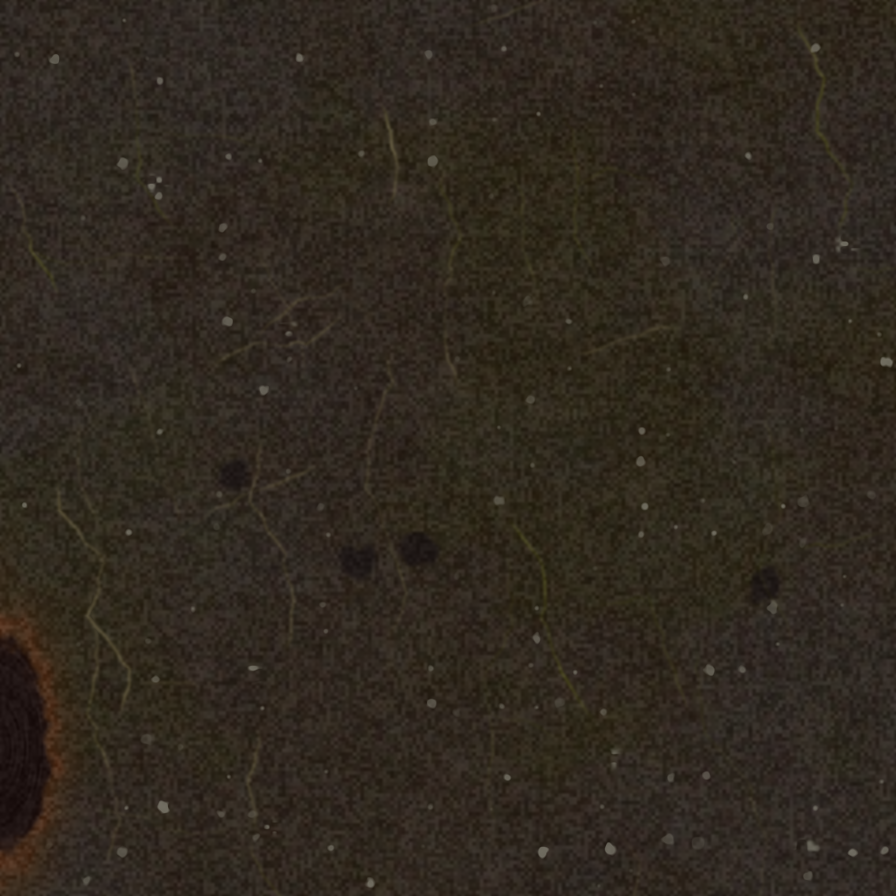
This texture is drawn by a WebGL 2 fragment shader. Its source:

```glsl
#version 300 es
precision highp float;
// Aged dark brown surface: woven grain and soft mottling, crossed by thin kinked
// cracks, with pale specks, flaked chips, dark pits and a rusty hole at the left.
// Layers are blended in order over value noise; scattered parts use hashed loops.
uniform vec2 u_resolution;
out vec4 fragColor;

const vec3 BASE = vec3(0.185, 0.152, 0.120);
const vec3 OLIVE_SHIFT = vec3(-0.002, 0.005, -0.018);
const vec3 GREY_SHIFT = vec3(0.004, 0.010, 0.020);
const vec3 CRACK = vec3(0.37, 0.335, 0.235);
const vec3 CRACK_OLIVE = vec3(0.28, 0.27, 0.12);
const vec3 SPECK = vec3(0.52, 0.51, 0.46);
const vec3 PIT = vec3(0.105, 0.080, 0.080);
const vec3 RUST = vec3(0.38, 0.205, 0.12);
const vec3 RUST_HALO = vec3(0.25, 0.17, 0.095);
const vec3 HOLE = vec3(0.115, 0.072, 0.068);
const float GRAIN_SCALE = 240.0;
const float GRAIN_AMOUNT = 0.095;
const float CRACK_WIDTH = 0.0026;
const vec2 CRACK_GRID = vec2(6.0, 4.0);
const int CROSS_CRACKS = 16;
const float SPECK_CELLS = 26.0;
const float SPECK_CHANCE = 0.20;
const int CHIPS = 8;
const int PITS = 4;
const vec2 HOLE_CENTRE = vec2(-0.002, 0.165);
const vec2 HOLE_RADII = vec2(0.060, 0.125);

float hash(vec2 p) {
  vec3 q = fract(p.xyx * 0.1031);
  q += dot(q, q.yzx + 33.33);
  return fract((q.x + q.y) * q.z);
}
vec2 hash2(vec2 p) { return vec2(hash(p), hash(p + 57.3)); }

float noise(vec2 p) {
  vec2 i = floor(p), f = fract(p);
  f = f * f * (3.0 - 2.0 * f);
  return mix(mix(hash(i), hash(i + vec2(1, 0)), f.x),
             mix(hash(i + vec2(0, 1)), hash(i + vec2(1, 1)), f.x), f.y);
}
float fbm(vec2 p) {
  return 0.5 * noise(p) + 0.3 * noise(p * 2.1 + 7.0) + 0.2 * noise(p * 4.3 + 19.0);
}

// Sideways position of a crack at distance t along it, with angular kinks
float kinkedPath(float t, float lean, float seed) {
  float s = t * 17.0 + 40.0, i = floor(s);
  float kink = mix(hash(vec2(i, seed)), hash(vec2(i + 1.0, seed)), fract(s));
  return lean * t + 0.042 * (kink - 0.5) + 0.006 * (noise(vec2(t * 75.0, seed)) - 0.5);
}

// Coverage of one crack running along y from the origin of p
float crack(vec2 p, float len, float lean, float seed) {
  float e = 0.003;
  float slope = (kinkedPath(p.y + e, lean, seed) - kinkedPath(p.y - e, lean, seed)) / (2.0 * e);
  float d = (p.x - kinkedPath(p.y, lean, seed)) / sqrt(1.0 + slope * slope);
  float ends = smoothstep(0.0, 0.03, p.y) * smoothstep(len, len - 0.03, p.y);
  float wear = 0.3 + 0.7 * noise(vec2(p.y * 38.0, seed + 5.0));
  return exp(-d * d / (CRACK_WIDTH * CRACK_WIDTH)) * ends * wear;
}

float allCracks(vec2 p) {
  float c = 0.0;
  // Long upright cracks on a jittered grid
  for (float x = 0.0; x < CRACK_GRID.x; x++)
    for (float y = 0.0; y < CRACK_GRID.y; y++) {
      vec2 id = vec2(x, y), h = hash2(id + 11.0), k = hash2(id + 83.0);
      vec2 start = (id + h - vec2(0.0, 0.5)) / CRACK_GRID;
      float strength = mix(0.22, 0.85, k.x * k.x);
      c = max(c, strength * crack(p - start, mix(0.12, 0.36, k.y), mix(-0.45, 0.15, h.y), x + y * 9.0));
    }
  // Short faint cracks running across
  for (int i = 0; i < CROSS_CRACKS; i++) {
    float s = float(i);
    vec2 h = hash2(vec2(s, 131.0)), k = hash2(vec2(s, 177.0));
    c = max(c, mix(0.15, 0.5, k.x) * crack((p - h).yx, mix(0.07, 0.2, k.y), k.x - 0.5, s + 60.0));
  }
  return c;
}

float specks(vec2 p) {
  vec2 g = p * SPECK_CELLS, id = floor(g), h = hash2(id + 211.0), k = hash2(id + 307.0);
  vec2 q = g - id - mix(vec2(0.25), vec2(0.75), h);
  float r = mix(0.04, 0.16, k.y * k.y) * (0.6 + 0.8 * noise(p * 190.0));
  return step(k.x, SPECK_CHANCE) * smoothstep(r + 0.05, r - 0.04, length(q)) * mix(0.2, 0.75, h.x);
}

void main() {
  vec2 p = gl_FragCoord.xy / u_resolution;

  // Mottled ground with fine grain and a faint weave
  float grain = noise(p * GRAIN_SCALE) - 0.5;
  float weave = noise(p * vec2(210.0, 28.0)) + noise(p * vec2(24.0, 200.0) + 31.0) - 1.0;
  float mottle = fbm(p * 22.0) - 0.5;
  vec3 chroma = vec3(noise(p * 85.0 + 3.0), noise(p * 85.0 + 41.0), noise(p * 85.0 + 77.0)) - 0.5;
  vec3 color = BASE + grain * GRAIN_AMOUNT + weave * 0.018 + mottle * 0.035 + chroma * 0.016;
  color += OLIVE_SHIFT * smoothstep(0.45, 0.7, fbm(p * 5.0 + 13.0));
  color += GREY_SHIFT * smoothstep(0.48, 0.75, fbm(p * 4.0 + 29.0));

  // Dark pits and flaked chips
  for (int i = 0; i < PITS; i++) {
    vec2 h = hash2(vec2(float(i), 401.0));
    float d = length(p - h) + 0.012 * (noise(p * 70.0) - 0.5);
    color = mix(color, PIT + grain * 0.05, 0.8 * smoothstep(0.024, 0.012, d));
  }
  float flakes = specks(p);
  for (int i = 0; i < CHIPS; i++) {
    vec2 h = hash2(vec2(float(i), 503.0));
    float size = mix(0.010, 0.026, hash(vec2(float(i), 547.0)));
    float area = smoothstep(size, size * 0.3, length((p - h) * vec2(1.0, 1.25)));
    flakes = max(flakes, 0.75 * area * smoothstep(0.5, 0.85, noise(p * vec2(115.0, 160.0) + h * 9.0)));
  }

  // Cracks, then pale fragments above them
  vec3 crackColor = mix(CRACK, CRACK_OLIVE, smoothstep(0.4, 0.65, noise(p * 5.0 + 61.0)));
  color = mix(color, crackColor + grain * 0.08, allCracks(p));
  color = mix(color, SPECK, flakes);

  // Rusty hole: wide stain, ragged rim, streaked dark inside
  vec2 q = (p - HOLE_CENTRE) / HOLE_RADII;
  float edge = length(q) - 1.0 + 0.28 * (fbm(p * 35.0) - 0.5);
  float stain = smoothstep(0.85, 0.05, edge);
  float drip = smoothstep(0.035, 0.0, p.x) * smoothstep(0.46, 0.30, p.y) * smoothstep(0.15, 0.25, p.y);
  color = mix(color, RUST_HALO + grain * 0.09, max(stain * 0.7, drip * 0.55));
  float rim = exp(-pow((edge - 0.06) / 0.13, 2.0)) * (0.25 + 0.75 * noise(p * 48.0 + 5.0));
  float streak = noise(vec2(length(q) * 22.0, q.y * 4.0)) - 0.5;
  color = mix(color, HOLE + streak * 0.05 + grain * 0.05, smoothstep(0.03, -0.12, edge));
  color = mix(color, RUST + grain * 0.16, rim * 0.8);

  fragColor = vec4(clamp(color, 0.0, 1.0), 1.0);
}
```
